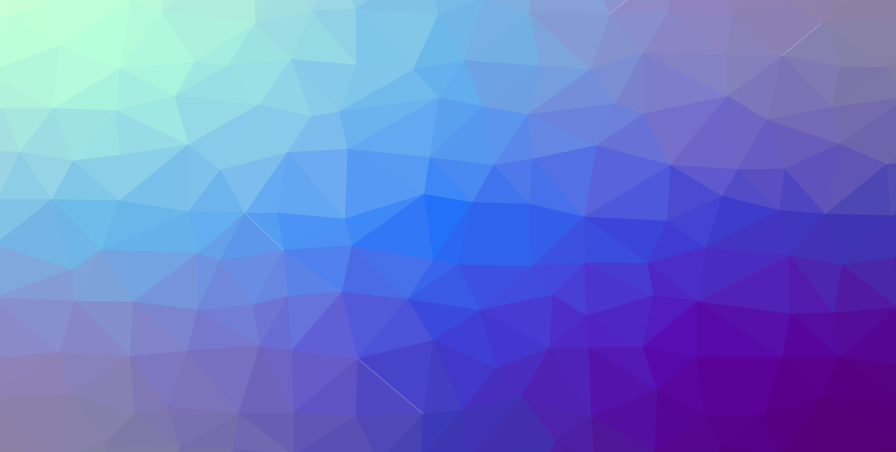
Give the GLSL for this background, as a Shadertoy shader.

```glsl
// Low-poly triangle mesh, shaded from mint through blue to deep violet.

const vec2  GRID        = vec2(15.0, 9.2);   // mesh cells across the canvas
const vec2  JITTER      = vec2(0.72, 0.60);  // vertex scatter, in cells
const float SPARKLE     = 0.035;             // random shift of each facet's tone
const float SEAM_SHARE  = 0.025;             // share of diagonals with a light seam
const float SEAM_LIGHT  = 0.22;
const float SEAM_WIDTH  = 0.0013;            // in canvas heights
const float EDGE_PIXELS = 0.6;

const int STEPS = 8;
const vec3 RAMP[9] = vec3[9](
    vec3(0.78, 1.00, 0.84), vec3(0.70, 1.00, 0.86), vec3(0.58, 0.85, 0.90),
    vec3(0.42, 0.66, 0.95), vec3(0.13, 0.45, 0.98), vec3(0.28, 0.27, 0.85),
    vec3(0.34, 0.05, 0.70), vec3(0.35, 0.00, 0.55), vec3(0.32, 0.00, 0.42));

vec2 hash2(vec2 cell) {
    vec3 q = fract(cell.xyx * vec3(0.1031, 0.1030, 0.0973) + 0.37);
    q += dot(q, q.yzx + 33.33);
    return fract((q.xx + q.yz) * q.zy);
}

float cross2(vec2 a, vec2 b) { return a.x * b.y - a.y * b.x; }

vec3 ramp(float t) {
    float s = clamp(t, 0.0, 1.0) * float(STEPS);
    int k = min(int(s), STEPS - 1);
    return mix(RAMP[k], RAMP[k + 1], s - float(k));
}

// The same ramp runs rightward and downward; the two are averaged.
vec3 backdrop(vec2 p, float aspect, vec2 shift) {
    return 0.5 * (ramp(p.x / aspect + shift.x) + ramp(1.0 - p.y + shift.y));
}

// Scattered mesh vertex, in canvas heights.
vec2 vertex(vec2 cell, float aspect) {
    vec2 scatter = (hash2(cell + 20.0) - 0.5) * JITTER;
    return (cell + scatter) / GRID * vec2(aspect, 1.0);
}

// Signed distance to the line a-b, positive on its left.
float leftOf(vec2 p, vec2 a, vec2 b) {
    return cross2(normalize(b - a), p - a);
}

float segmentDistance(vec2 p, vec2 a, vec2 b) {
    vec2 ab = b - a;
    return length(p - a - ab * clamp(dot(p - a, ab) / dot(ab, ab), 0.0, 1.0));
}

// Adds one flat facet, weighted by its smooth coverage.
void addFacet(inout vec4 sum, vec2 p, vec2 a, vec2 b, vec2 c,
              float aspect, float blur, vec2 seed) {
    float inside = min(leftOf(p, a, b), min(leftOf(p, b, c), leftOf(p, c, a)));
    float cover = smoothstep(-blur, blur, inside);
    vec2 shift = (hash2(seed) - 0.5) * SPARKLE;
    sum += cover * vec4(backdrop((a + b + c) / 3.0, aspect, shift), 1.0);
}

void mainImage(out vec4 fragColor, in vec2 fragCoord) {
    float aspect = iResolution.x / iResolution.y;
    float blur = EDGE_PIXELS / iResolution.y;
    vec2 p = fragCoord / iResolution.y;
    vec2 home = floor(fragCoord / iResolution.xy * GRID);

    vec4 sum = 1e-4 * vec4(backdrop(p, aspect, vec2(0.0)), 1.0);
    float seam = 0.0;

    for (int j = -1; j <= 1; j++)
    for (int i = -1; i <= 1; i++) {
        vec2 cell = home + vec2(i, j);
        vec2 a = vertex(cell, aspect);
        vec2 b = vertex(cell + vec2(1, 0), aspect);
        vec2 c = vertex(cell + vec2(1, 1), aspect);
        vec2 d = vertex(cell + vec2(0, 1), aspect);

        // Delaunay choice: rotate the corners so that a-c is the split.
        float sinB = cross2(c - b, a - b), cosB = dot(c - b, a - b);
        float sinD = cross2(a - d, c - d), cosD = dot(a - d, c - d);
        if (sinB * cosD + cosB * sinD < 0.0) {
            vec2 first = a;
            a = b; b = c; c = d; d = first;
        }
        addFacet(sum, p, a, b, c, aspect, blur, cell + 71.0);
        addFacet(sum, p, a, c, d, aspect, blur, cell + 133.0);

        // Rare light seam along the split.
        if (hash2(cell + 211.0).x < SEAM_SHARE) {
            float dist = segmentDistance(p, a, c);
            seam = max(seam, 1.0 - smoothstep(0.0, SEAM_WIDTH + blur, dist));
        }
    }

    vec3 color = sum.rgb / sum.a;
    fragColor = vec4(mix(color, vec3(0.85, 0.88, 0.92), seam * SEAM_LIGHT), 1.0);
}
```
